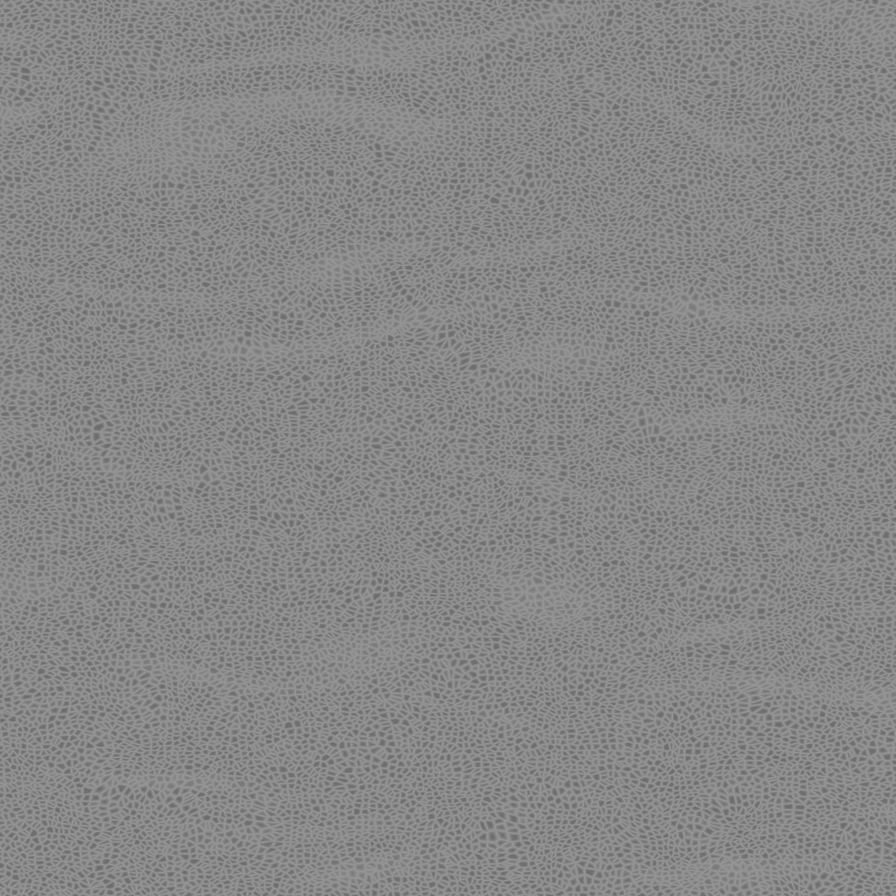
Write a WebGL 2 fragment shader that draws this texture.

```glsl
#version 300 es
precision highp float;

uniform vec2 u_resolution;
out vec4 fragColor;

float hash(vec2 p) {
    return fract(sin(dot(p, vec2(127.1, 311.7))) * 43758.5453);
}

vec2 hash2(vec2 p) {
    return vec2(hash(p), hash(p + vec2(37.2, 91.6)));
}

float valueNoise(vec2 p) {
    vec2 cell = floor(p);
    vec2 f = fract(p);
    f = f * f * (3.0 - 2.0 * f);
    float low = mix(hash(cell), hash(cell + vec2(1.0, 0.0)), f.x);
    float high = mix(hash(cell + vec2(0.0, 1.0)), hash(cell + vec2(1.0, 1.0)), f.x);
    return mix(low, high, f.y);
}

vec2 seedOffset(vec2 cell, vec2 local, vec2 neighbour, float jitter) {
    vec2 seed = mix(vec2(0.5), hash2(cell + neighbour), jitter);
    return neighbour + seed - local;
}

// Returns the distance to the nearest cell border and a random value per cell
vec2 voronoiBorder(vec2 p, float jitter) {
    vec2 cell = floor(p);
    vec2 local = fract(p);
    vec2 nearest = vec2(0.0);
    vec2 nearestCell = vec2(0.0);
    float nearestSq = 8.0;
    for (int y = -1; y <= 1; y++) {
        for (int x = -1; x <= 1; x++) {
            vec2 neighbour = vec2(x, y);
            vec2 offset = seedOffset(cell, local, neighbour, jitter);
            float distSq = dot(offset, offset);
            if (distSq < nearestSq) {
                nearestSq = distSq;
                nearest = offset;
                nearestCell = neighbour;
            }
        }
    }
    float border = 8.0;
    for (int y = -2; y <= 2; y++) {
        for (int x = -2; x <= 2; x++) {
            vec2 neighbour = nearestCell + vec2(x, y);
            vec2 offset = seedOffset(cell, local, neighbour, jitter);
            vec2 gap = offset - nearest;
            if (dot(gap, gap) > 0.00001) {
                border = min(border, dot(0.5 * (nearest + offset), normalize(gap)));
            }
        }
    }
    return vec2(border, hash(cell + nearestCell + vec2(17.3, 5.9)));
}

// Gentle bending so that the rows of cells wander
vec2 bend(vec2 uv, float scale, float amount) {
    vec2 wander = vec2(valueNoise(uv * scale), valueNoise(uv * scale + 53.0));
    return uv + amount * (wander - 0.5);
}

// Faint, long creases where the net is denser and paler
float creases(vec2 uv) {
    float band = valueNoise(vec2(uv.x * 5.0, uv.y * 34.0 + 3.0 * valueNoise(uv * 6.0)));
    return smoothstep(0.65, 0.95, band);
}

float netShade(vec2 uv, vec2 cellCount, float lineTone) {
    vec2 net = voronoiBorder(bend(uv, 22.0, 0.014) * cellCount, 0.95);
    float slope = 0.39 * mix(0.75, 1.25, net.y);
    float depth = min(net.x * slope, 0.16);
    return lineTone - depth * (1.0 - 0.35 * creases(uv));
}

void main() {
    const vec2 cellCount = vec2(122.0, 168.0);
    const float lineTone = 0.592;

    // Average four samples per pixel for smooth lines
    float shade = 0.0;
    for (int i = 0; i < 4; i++) {
        vec2 subpixel = vec2(i % 2, i / 2) * 0.5 - 0.25;
        vec2 uv = (gl_FragCoord.xy + subpixel) / u_resolution.y;
        shade += 0.25 * netShade(uv, cellCount, lineTone);
    }
    fragColor = vec4(vec3(shade), 1.0);
}
```
